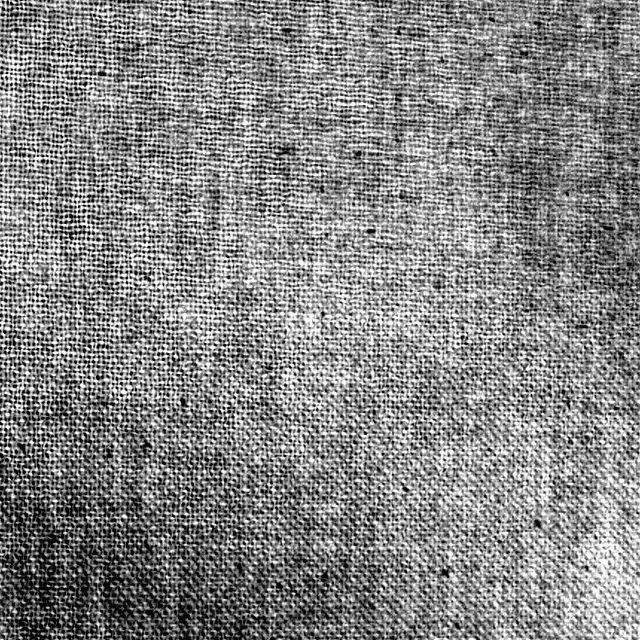
Write a WebGL 1 fragment shader that draws this texture.

```glsl
precision highp float;
// Coarse grey linen: a plain weave with uneven yarn, dark slubs and broad patches of light.
uniform vec2 u_resolution;

const vec2 THREADS = vec2(138.0, 119.0);  // warp and weft threads across the canvas
const float ROW_SLOPE = 0.08;             // downward drift of the weft near the top
const float YARN_WOBBLE = 0.55;           // sideways wander, in threads
const float WARP_LIFT_TOP = 0.55;
const float WARP_LIFT_BOTTOM = 0.90;
const float CONTRAST_LEFT = 1.10;
const float CONTRAST_RIGHT = 0.52;
const float DIAGONAL = 0.19;              // slanting rib in the lower part
const float BASE_TONE = 0.55;
const float STREAKS = 0.17;
const float CLOUDS = 0.12;
const float FIBRE = 0.30;
const float GRAIN = 0.42;
const float GRAIN_SCALE = 430.0;
const float SLUB_CELLS = 15.0;
const float SLUB_CHANCE = 0.32;
const float BLACK = 0.03;
const float WHITE = 0.97;

float hash(vec2 p) {
  vec3 q = fract(p.xyx * 0.1031);
  q += dot(q, q.yzx + 33.33);
  return fract((q.x + q.y) * q.z);
}

float noise(vec2 p) {
  vec2 i = floor(p);
  vec2 f = fract(p);
  f = f * f * (3.0 - 2.0 * f);
  float low = mix(hash(i), hash(i + vec2(1.0, 0.0)), f.x);
  float high = mix(hash(i + vec2(0.0, 1.0)), hash(i + vec2(1.0, 1.0)), f.x);
  return mix(low, high, f.y);
}

// Noise centred on zero
float wave(vec2 p) {
  return noise(p) - 0.5;
}

float glow(vec2 uv, vec2 centre, float radius) {
  vec2 d = (uv - centre) / radius;
  return exp(-dot(d, d));
}

// Broad light and shade over the cloth
float lighting(vec2 uv) {
  float tone = BASE_TONE;
  tone += 0.14 * glow(uv, vec2(0.60, 0.54), 0.26);
  tone += 0.07 * glow(uv, vec2(0.00, 0.65), 0.18);
  tone += 0.25 * glow(uv, vec2(1.00, 0.10), 0.19);
  tone -= 0.34 * glow(uv, vec2(0.05, 0.07), 0.27);
  tone -= 0.19 * glow(uv, vec2(0.42, 0.00), 0.20);
  tone -= 0.18 * glow(uv, vec2(1.00, 0.72), 0.24);
  tone += CLOUDS * wave(uv * vec2(19.0, 8.0) + 5.0);
  tone += CLOUDS * wave(uv * vec2(45.0, 20.0) + 31.0);
  return tone;
}

// Position counted in threads, with drift and wobble
vec2 threadSpace(vec2 uv) {
  vec2 p = uv;
  p.y += ROW_SLOPE * uv.x * uv.y + 0.004 * wave(uv * 4.0);
  p.x += 0.006 * wave(uv * 3.0 + 17.0);
  p *= THREADS;
  vec2 wobble = vec2(wave(p * 0.8 + 9.0), wave(p * vec2(0.6, 0.8) + 43.0));
  return p + YARN_WOBBLE * wobble;
}

// Interlaced threads about a zero mean; dark holes lie between crossings
float weave(vec2 p, float warpLift) {
  vec2 yarn = 0.5 + 0.5 * cos(6.28318 * p);
  float over = 0.5 + 0.5 * cos(3.14159 * p.x) * cos(3.14159 * p.y);
  float weft = yarn.y * (0.5 + 0.5 * over);
  float warp = yarn.x * (1.0 - 0.5 * over) * warpLift;
  float mean = 0.375 + 0.25 * warpLift;
  return 1.0 - (1.0 - weft) * (1.0 - warp) - mean;
}

// Sparse ragged dark knots, one at most in each cell
float slubs(vec2 uv) {
  vec2 p = uv * SLUB_CELLS;
  vec2 cell = floor(p);
  vec2 centre = 0.25 + 0.5 * vec2(hash(cell + 3.0), hash(cell + 71.0));
  vec2 d = fract(p) - centre;
  d.x += 0.8 * d.y * (hash(cell + 29.0) - 0.3);
  d *= mix(vec2(0.6, 1.3), vec2(1.3, 0.6), hash(cell + 13.0));
  float radius = mix(0.06, 0.14, hash(cell + 47.0));
  float ragged = length(d) + 0.06 * wave(uv * 190.0);
  float present = step(hash(cell + 91.0), SLUB_CHANCE);
  return present * (1.0 - smoothstep(0.2 * radius, radius, ragged));
}

void main() {
  vec2 uv = gl_FragCoord.xy / u_resolution;
  vec2 p = threadSpace(uv);

  // The weft stands out at the upper right, the left is crisper than the right
  float height = smoothstep(0.3, 0.85, uv.y);
  float weftShare = height * mix(0.25, 1.0, smoothstep(0.0, 0.45, uv.x));
  float warpLift = mix(WARP_LIFT_BOTTOM, WARP_LIFT_TOP, weftShare);
  float contrast = mix(CONTRAST_LEFT, CONTRAST_RIGHT, uv.x);
  contrast *= mix(0.65, 1.0, smoothstep(0.0, 0.45, uv.y));
  contrast *= 0.65 + 0.7 * noise(p * 0.22 + 201.0);

  float value = lighting(uv);
  value += contrast * weave(p, warpLift);
  value += DIAGONAL * (1.0 - height) * cos(3.14159 * (p.x + p.y));

  // Uneven yarn along both directions, then fibres and grain
  value += STREAKS * wave(p * vec2(0.07, 1.0) + 57.0);
  value += STREAKS * wave(p * vec2(1.0, 0.07) + 83.0);
  value += FIBRE * wave(p * vec2(0.7, 1.8) + 111.0);
  value += FIBRE * wave(p * vec2(1.9, 0.7) + 139.0);
  value += GRAIN * wave(uv * GRAIN_SCALE);
  value -= 0.5 * slubs(uv);

  gl_FragColor = vec4(vec3(clamp(value, BLACK, WHITE)), 1.0);
}
```
